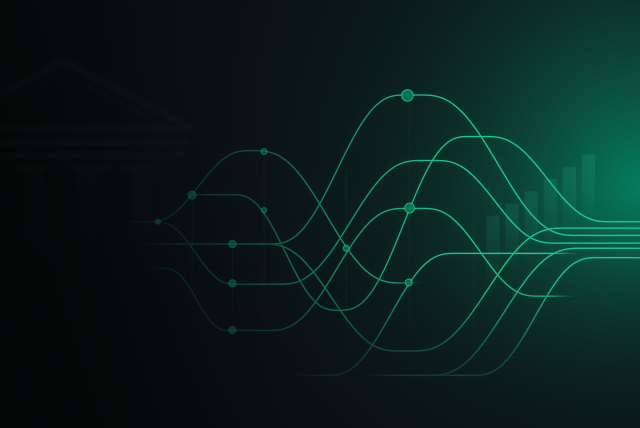
Give the GLSL for this background, as a WebGL 2 fragment shader.

```glsl
#version 300 es
precision highp float;
// Green flowing curves with nodes converge on a glow, beside a faint temple and bar chart.
uniform vec2 u_resolution;
out vec4 outColor;

const vec3 INK = vec3(0.12, 0.80, 0.59);
const vec3 NODE_FILL = vec3(0.04, 0.46, 0.35);

// Coverage of a shape from its signed distance; px is one pixel in canvas units.
float cover(float d, float px) {
    return clamp(0.5 - d / px, 0.0, 1.0);
}

float boxDistance(vec2 p, vec2 center, vec2 halfSize) {
    vec2 d = abs(p - center) - halfSize;
    return length(max(d, 0.0)) + min(max(d.x, d.y), 0.0);
}

// Height and slope of one smooth step: (start x, end x, rise).
vec2 ease(float x, vec3 stepShape) {
    float w = stepShape.y - stepShape.x;
    float t = clamp((x - stepShape.x) / w, 0.0, 1.0);
    float s = t * t * t * (t * (t * 6.0 - 15.0) + 10.0);
    float slope = 30.0 * t * t * (1.0 - t) * (1.0 - t) / w;
    return stepShape.z * vec2(s, slope);
}

// Ink grows brighter to the right and dims near the floor.
float inkStrength(vec2 p) {
    return mix(0.10, 1.0, smoothstep(0.3, 1.15, p.x)) * mix(0.22, 1.0, smoothstep(0.1, 0.40, p.y));
}

// A level line bent by up to three steps, faded at both ends of its span.
float curve(vec2 p, float px, float level, vec2 span, vec3 a, vec3 b, vec3 c) {
    vec2 f = vec2(level, 0.0) + ease(p.x, a) + ease(p.x, b) + ease(p.x, c);
    float d = abs(p.y - f.x) / sqrt(1.0 + f.y * f.y);
    float fade = smoothstep(span.x, span.x + 0.1, p.x) * (1.0 - smoothstep(span.y - 0.08, span.y, p.x));
    return fade * (0.9 * cover(d - 0.0016, px) + 0.06 * exp(-d * 160.0));
}

vec3 drawNode(vec3 color, vec2 p, float px, vec2 center, float radius) {
    float d = length(p - center) - radius;
    float strength = inkStrength(center);
    color = mix(color, mix(color, NODE_FILL, 0.25 + 0.75 * strength), cover(d, px));
    return mix(color, INK, 0.85 * strength * cover(abs(d) - 0.0013, px));
}

float guide(vec2 p, float px, float x, float bottom, float top) {
    float fade = smoothstep(bottom, bottom + 0.15, p.y) * (1.0 - smoothstep(top - 0.02, top, p.y));
    return cover(abs(p.x - x) - 0.001, px) * fade;
}

vec3 background(vec2 p) {
    vec3 base = vec3(0.042, 0.054, 0.060) * mix(0.3, 1.0, smoothstep(-0.1, 0.95, p.x + 0.3 * p.y));
    vec2 q = p - vec2(1.5, 0.56);
    q.y *= q.y < 0.0 ? 1.3 : 0.92;
    float glow = exp(-pow(length(q) / 0.38, 1.25));
    return base + vec3(0.03 * glow * (1.0 - glow) - 0.025 * glow * glow, 0.43 * glow, 0.305 * glow);
}

// Gable, stacked beams and columns, softly edged.
float temple(vec2 p, float soft) {
    vec2 q = vec2(abs(p.x - 0.148), p.y);
    float roof = (q.y - 0.872 + q.x * 0.53) * 0.88;
    float gable = cover(abs(roof + 0.012) - 0.009, soft) + 0.5 * cover(abs(roof + 0.037) - 0.004, soft);
    float shape = gable * step(0.705, q.y);
    for (int i = 0; i < 3; i++) {
        float k = float(i);
        shape += cover(boxDistance(q, vec2(0.0, 0.699 - 0.031 * k), vec2(0.305 - 0.011 * k, 0.008)), soft);
    }
    for (int i = 0; i < 3; i++) {
        float x = 0.078 + 0.127 * float(i);
        shape += 0.7 * cover(boxDistance(p, vec2(x, 0.49), vec2(0.023, 0.115)), soft);
        shape += 0.7 * cover(boxDistance(p, vec2(x, 0.608), vec2(0.05, 0.008)), soft);
    }
    return shape * smoothstep(0.32, 0.72, p.y);
}

float bars(vec2 p, float px) {
    float total = 0.0;
    for (int i = 0; i < 6; i++) {
        float k = float(i);
        float top = 0.496 + 0.0286 * k;
        float d = boxDistance(p, vec2(1.152 + 0.0446 * k, top - 0.1), vec2(0.0155, 0.1));
        total += cover(d, px) * smoothstep(top - 0.19, top, p.y);
    }
    return total;
}

void main() {
    float px = 1.0 / u_resolution.y;
    vec2 p = gl_FragCoord.xy * px;
    vec3 none = vec3(0.0, 1.0, 0.0);
    vec3 color = background(p);

    // Faint backdrop shapes and guides
    color += vec3(0.006, 0.016, 0.015) * temple(p, max(px, 0.006));
    color += vec3(0.015, 0.065, 0.05) * bars(p, px);
    float guides = guide(p, px, 0.449, 0.25, 0.54) + guide(p, px, 0.543, 0.20, 0.43)
        + guide(p, px, 0.617, 0.20, 0.64) + guide(p, px, 0.809, 0.12, 0.62)
        + guide(p, px, 0.957, 0.16, 0.77) + guide(p, px, 1.107, 0.12, 0.68);
    color += vec3(0.012, 0.04, 0.033) * guides;

    // Flowing curves
    float lines = curve(p, px, 0.430, vec2(0.31, 1.56), vec3(0.629, 0.947, 0.348), vec3(0.982, 1.348, -0.328), none);
    lines = max(lines, curve(p, px, 0.482, vec2(0.27, 0.99), vec3(0.342, 0.586, 0.166), vec3(0.592, 0.938, -0.309), none));
    lines = max(lines, curve(p, px, 0.123, vec2(0.67, 1.36), vec3(0.762, 1.064, 0.285), none, none));
    lines = max(lines, curve(p, px, 0.545, vec2(0.40, 1.56), vec3(0.543, 0.791, -0.270), vec3(0.791, 1.096, 0.406), vec3(1.133, 1.426, -0.199)));
    lines = max(lines, curve(p, px, 0.482, vec2(0.32, 1.56), vec3(0.361, 0.553, -0.146), vec3(0.650, 0.986, 0.289), vec3(1.016, 1.299, -0.193)));
    lines = max(lines, curve(p, px, 0.373, vec2(0.32, 1.35), vec3(0.381, 0.537, -0.145), vec3(0.625, 0.947, 0.285), vec3(0.986, 1.260, -0.205)));
    lines = max(lines, curve(p, px, 0.430, vec2(0.56, 1.56), vec3(0.615, 0.934, -0.250), vec3(0.961, 1.318, 0.287), none));
    lines = max(lines, curve(p, px, 0.123, vec2(0.84, 1.56), vec3(1.000, 1.357, 0.297), none, none));
    lines = max(lines, curve(p, px, 0.123, vec2(0.97, 1.56), vec3(1.104, 1.396, 0.275), none, none));
    color = mix(color, INK, lines * inkStrength(p));

    // Nodes: x, y, radius
    vec3 nodes[11] = vec3[11](vec3(0.952, 0.777, 0.0135), vec3(0.957, 0.514, 0.0115), vec3(0.449, 0.544, 0.0095),
        vec3(0.543, 0.430, 0.0085), vec3(0.543, 0.338, 0.0085), vec3(0.543, 0.229, 0.0085), vec3(0.617, 0.646, 0.007),
        vec3(0.617, 0.509, 0.006), vec3(0.809, 0.420, 0.007), vec3(0.955, 0.340, 0.008), vec3(0.369, 0.482, 0.006));
    for (int i = 0; i < 11; i++) color = drawNode(color, p, px, nodes[i].xy, nodes[i].z);

    outColor = vec4(color, 1.0);
}
```
